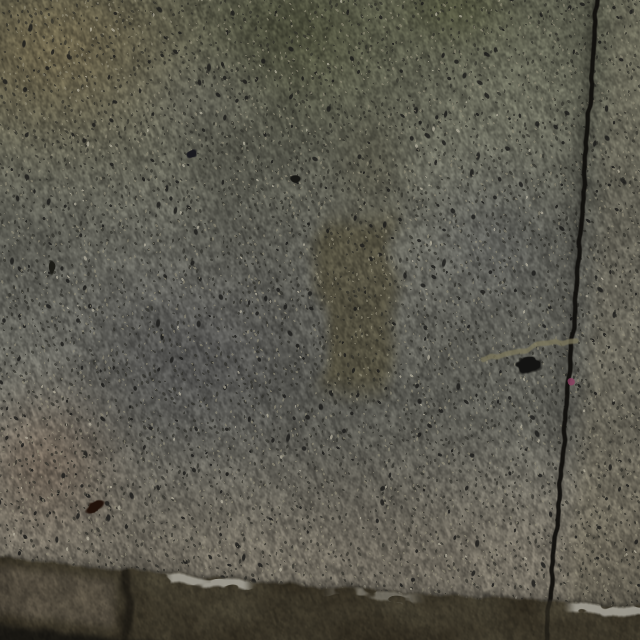
This texture is drawn by a Shadertoy shader. Its source:

```glsl
float hash(vec2 p) {
    return fract(sin(dot(p, vec2(127.1, 311.7))) * 43758.5453);
}

float noise(vec2 p) {
    vec2 i = floor(p), f = fract(p);
    f = f * f * (3.0 - 2.0 * f);
    return mix(mix(hash(i), hash(i + vec2(1, 0)), f.x),
               mix(hash(i + vec2(0, 1)), hash(i + vec2(1, 1)), f.x), f.y);
}

float fbm(vec2 p) {
    float sum = 0.0, amp = 0.5;
    for (int i = 0; i < 5; i++) {
        sum += amp * noise(p);
        p = mat2(1.6, 1.2, -1.2, 1.6) * p + 7.3;
        amp *= 0.5;
    }
    return sum;
}

// Soft elliptical falloff, 1 at the centre
float glow(vec2 p, vec2 centre, vec2 size) {
    vec2 d = (p - centre) / size;
    return exp(-dot(d, d));
}

// Solid tilted ellipse with a ragged outline
float blot(vec2 p, vec2 centre, vec2 size, float angle) {
    vec2 d = p - centre;
    float c = cos(angle), s = sin(angle);
    d = vec2(c * d.x + s * d.y, c * d.y - s * d.x) / size;
    float ragged = length(d) + 0.5 * (noise(p * 130.0) - 0.5);
    return 1.0 - smoothstep(0.75, 1.15, ragged);
}

float segmentDistance(vec2 p, vec2 a, vec2 b) {
    vec2 pa = p - a, ba = b - a;
    return length(pa - ba * clamp(dot(pa, ba) / dot(ba, ba), 0.0, 1.0));
}

// One stretched pebble in a random share of the cells
float speckles(vec2 p, float cells, float density, float radius, float seed) {
    vec2 g = p * cells, id = floor(g) + seed;
    vec2 centre = 0.5 + 0.4 * (vec2(hash(id + 3.1), hash(id + 8.7)) - 0.5);
    vec2 d = fract(g) - centre;
    float skew = hash(id + 5.9) - 0.5;
    d = vec2(d.x + skew * d.y, d.y * mix(0.55, 1.0, hash(id + 1.7)));
    float r = radius * mix(0.45, 1.0, hash(id + 12.4));
    return step(hash(id), density) * (1.0 - smoothstep(0.5 * r, 1.1 * r, length(d)));
}

// 1 between lo and hi with soft ends
float span(float x, float lo, float hi, float soft) {
    return smoothstep(lo - soft, lo + soft, x) * (1.0 - smoothstep(hi - soft, hi + soft, x));
}

vec3 slabColour(vec2 p, float crackSide) {
    vec3 col = mix(vec3(0.435, 0.415, 0.37), vec3(0.395, 0.395, 0.365), smoothstep(0.1, 0.4, p.y));
    col = mix(col, vec3(0.365, 0.37, 0.31), smoothstep(0.5, 1.0, p.y));
    col = mix(col, vec3(0.425, 0.405, 0.345), 0.7 * smoothstep(0.0, 0.05, crackSide) * (1.0 - 0.6 * p.y));

    // Broad tints
    float cloud = fbm(p * 5.0 + 2.0);
    col = mix(col, vec3(0.42, 0.385, 0.285), 0.85 * glow(p, vec2(0.08, 0.93), vec2(0.2, 0.14)));
    col = mix(col, vec3(0.27, 0.28, 0.19), 0.6 * glow(p, vec2(0.71, 0.99), vec2(0.09, 0.06)));
    col = mix(col, vec3(0.29, 0.30, 0.21), 0.6 * glow(p, vec2(0.47, 0.95), vec2(0.14, 0.12)));
    col = mix(col, vec3(0.43, 0.43, 0.39), 0.5 * glow(p, vec2(0.32, 0.84), vec2(0.1, 0.08)));
    col = mix(col, vec3(0.34, 0.34, 0.345), 0.6 * glow(p, vec2(0.3, 0.44), vec2(0.17, 0.13)));
    col = mix(col, vec3(0.34, 0.345, 0.34), 0.5 * glow(p, vec2(0.77, 0.62), vec2(0.1, 0.1)));
    col = mix(col, vec3(0.43, 0.36, 0.30), 0.5 * glow(p, vec2(0.07, 0.28), vec2(0.1, 0.1)));
    col *= 0.78 + 0.46 * cloud;

    // Brown stain
    vec2 warped = p + 0.035 * (vec2(noise(p * 18.0), noise(p * 18.0 + 9.0)) - 0.5);
    float stain = span(warped.x, 0.503, 0.617, 0.02) * span(warped.y, 0.39, 0.66, 0.035);
    col = mix(col, vec3(0.285, 0.265, 0.185), 0.65 * stain);
    return mix(col, vec3(0.28, 0.27, 0.21), 0.4 * glow(p, vec2(0.58, 0.73), vec2(0.06, 0.09)));
}

vec3 curbColour(vec2 p, float depth) {
    vec3 col = mix(vec3(0.16, 0.14, 0.10), vec3(0.29, 0.27, 0.21), fbm(p * vec2(16.0, 22.0)));
    float block = span(p.x, -0.1, 0.18, 0.012) * span(depth, 0.015, 0.09, 0.012);
    col = mix(col, vec3(0.36, 0.33, 0.28) * (0.6 + 0.7 * fbm(p * 30.0)), 0.7 * block);
    float floorShade = 1.0 - smoothstep(0.02, 0.038, p.y + 0.13 * p.x + 0.01 * noise(p * 40.0));
    col = mix(col, vec3(0.08, 0.075, 0.06), 0.85 * floorShade);
    float joint = abs(p.x - 0.195 + 0.02 * (noise(p * 35.0) - 0.5));
    return mix(col, vec3(0.09, 0.08, 0.06), 0.7 * (1.0 - smoothstep(0.002, 0.012, joint)));
}

void mainImage(out vec4 fragColor, in vec2 fragCoord) {
    vec2 p = fragCoord / iResolution.xy;
    float px = 1.0 / iResolution.y;
    vec2 q = mat2(0.94, -0.35, 0.35, 0.94) * p;

    // Crack and curb outlines
    float crack = p.x - (0.853 + 0.095 * p.y - 0.016 * p.y * p.y) + 0.004 * (noise(p.yy * 45.0) - 0.5);
    float edge = p.y - (0.128 - 0.1 * p.x + 0.025 * p.x * p.x) + 0.012 * (fbm(p.xx * vec2(35.0, 9.0)) - 0.5);
    float curb = 1.0 - smoothstep(-0.002 - px, 0.002 + px, edge);
    vec3 col = mix(slabColour(p, crack), curbColour(p, -edge), curb);

    // Grain and pebbles
    float grain = 0.6 * noise(q * vec2(230.0, 120.0)) + 0.4 * noise(q * vec2(370.0, 250.0) + 31.0) - 0.5;
    col *= 1.0 + grain * mix(0.62, 0.4, curb);
    float slab = 1.0 - curb;
    col = mix(col, vec3(0.17, 0.17, 0.15), 0.65 * slab * speckles(q, 105.0, 0.35, 0.3, 4.0));
    col = mix(col, vec3(0.11, 0.11, 0.105), 0.85 * slab * speckles(q + 0.37, 46.0, 0.2, 0.2, 19.0));
    col = mix(col, vec3(0.57, 0.55, 0.47), 0.6 * slab * speckles(q + 0.13, 120.0, 0.2, 0.27, 41.0));
    col = mix(col, vec3(0.72, 0.70, 0.63), 0.7 * slab * speckles(q + 0.71, 60.0, 0.05, 0.17, 63.0));

    // Shaded rim, then the crack itself
    col *= 1.0 - 0.3 * slab * exp(-abs(crack + 0.005) / 0.016) * smoothstep(0.0, 0.7, p.y);
    col *= 1.0 - 0.35 * slab * exp(-max(edge, 0.0) / 0.006);
    float crackLine = 1.0 - smoothstep(0.0018, 0.0035 + px, abs(crack));
    col = mix(col, vec3(0.06, 0.055, 0.045), crackLine * mix(0.95, 0.5, curb));

    // Chipped pale paint along the curb
    float reach = span(p.x, 0.26, 0.39, 0.012) + 0.55 * span(p.x, 0.52, 0.65, 0.02) + span(p.x, 0.89, 1.1, 0.012);
    float band = span(edge, -0.015, -0.001, 0.003);
    float chips = smoothstep(0.42, 0.58, noise(p * vec2(55.0, 110.0)) + 0.2 * smoothstep(0.87, 0.92, p.x));
    col = mix(col, vec3(0.68, 0.67, 0.63), 0.85 * reach * band * chips);

    // Twig, leaves and stray marks
    vec2 bent = p + vec2(0.0, 0.008 * (noise(p.xx * 45.0) - 0.5));
    float twig = min(segmentDistance(bent, vec2(0.755, 0.442), vec2(0.84, 0.459)),
                     segmentDistance(bent, vec2(0.84, 0.459), vec2(0.9, 0.467)));
    col = mix(col, vec3(0.49, 0.47, 0.36), 0.75 * (1.0 - smoothstep(0.002, 0.006, twig)));
    col = mix(col, vec3(0.075, 0.075, 0.07), blot(p, vec2(0.828, 0.429), vec2(0.021, 0.014), 0.2));
    col = mix(col, vec3(0.13, 0.07, 0.04), blot(p, vec2(0.148, 0.208), vec2(0.015, 0.008), 0.55));
    col = mix(col, vec3(0.10, 0.10, 0.12), blot(p, vec2(0.3, 0.759), vec2(0.01, 0.006), 0.6));
    col = mix(col, vec3(0.09, 0.09, 0.08), blot(p, vec2(0.462, 0.721), vec2(0.009, 0.006), 0.0));
    col = mix(col, vec3(0.11, 0.11, 0.09), blot(p, vec2(0.081, 0.582), vec2(0.005, 0.012), 0.0));
    col = mix(col, vec3(0.55, 0.24, 0.38), 0.8 * blot(p, vec2(0.892, 0.404), vec2(0.006, 0.006), 0.0));

    fragColor = vec4(clamp(col, 0.0, 1.0), 1.0);
}
```
